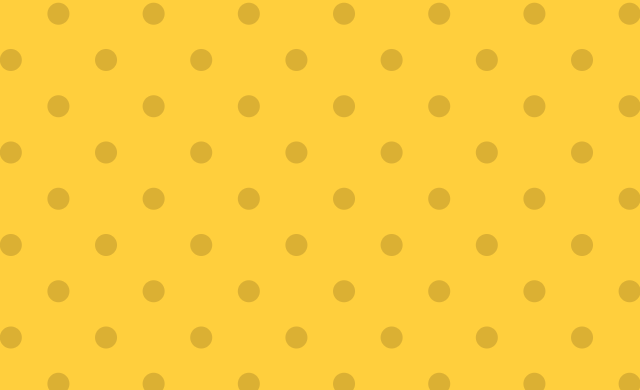
Write a Shadertoy shader that draws this pattern.

```glsl
const vec3 YELLOW = vec3(1.00, 0.81, 0.24);
const vec3 OCHRE = vec3(0.86, 0.69, 0.20);

// Lengths are fractions of the canvas height
const vec2 PITCH = vec2(0.2441, 0.1186);
const vec2 FIRST_DOT = vec2(0.1498, 0.0160);
const float DOT_RADIUS = 0.0282;

// Offset from the nearest dot centre; odd rows shift by half a column
vec2 staggeredCell(vec2 p, vec2 pitch) {
    float row = round(p.y / pitch.y);
    float column = p.x / pitch.x + 0.5 * mod(row, 2.0);
    return vec2((column - round(column)) * pitch.x, p.y - row * pitch.y);
}

float circleDistance(vec2 p, float radius) {
    return length(p) - radius;
}

// Coverage of a shape, blended across one pixel
float coverage(float dist, float pixel) {
    return clamp(0.5 - dist / pixel, 0.0, 1.0);
}

void mainImage(out vec4 fragColor, in vec2 fragCoord) {
    float pixel = 1.0 / iResolution.y;
    vec2 p = fragCoord * pixel - FIRST_DOT;

    float dist = circleDistance(staggeredCell(p, PITCH), DOT_RADIUS);
    fragColor = vec4(mix(YELLOW, OCHRE, coverage(dist, pixel)), 1.0);
}
```
